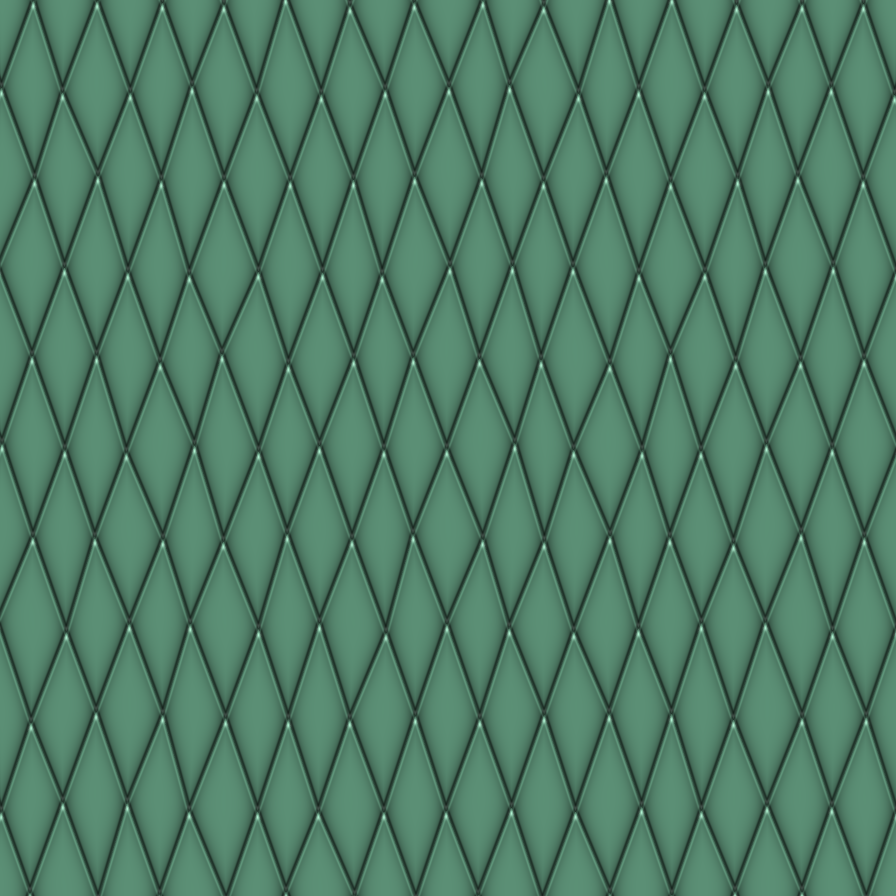
A Shadertoy shader for this pattern:

```glsl
// Tall green diamond tiles separated by fine grooves, lit from above.
// The lattice corners are jittered; each tile is a convex quad whose edge
// distances give the soft shading, the lit upper lips and the dark lower lips.

#define COLUMNS 14.0        // diamonds across
#define HALF_ROWS 10.0      // rows of corners down
#define JITTER vec2(0.0034, 0.0062)
#define LIP_INSET 0.0021    // lip centre, measured from the tile edge
#define LIP_WIDTH 0.0012
#define LOWER_FADE 0.0072   // reach of the soft shade
#define UPPER_FADE 0.0060
#define LIGHT_GAIN 0.29
#define DARK_GAIN 0.62
#define GLINT_GAIN 0.22
#define TILE_COLOR vec3(0.360, 0.566, 0.463)

vec2 hash22(vec2 p) {
    vec3 h = fract(vec3(p.xyx) * vec3(0.1031, 0.1030, 0.0973));
    h += dot(h, h.yzx + 33.33);
    return fract((h.xx + h.yz) * h.zy);
}

// Canvas position of a jittered lattice corner
vec2 corner(vec2 id) {
    vec2 grid = vec2(id.x - id.y + 1.0, id.x + id.y);
    vec2 offset = (2.0 * hash22(id + 57.0) - 1.0) * JITTER;
    return grid / vec2(2.0 * COLUMNS, HALF_ROWS) + offset;
}

// Signed distance to the line a-b, positive on its left
float edgeDistance(vec2 p, vec2 a, vec2 b) {
    vec2 dir = normalize(b - a);
    return dir.x * (p.y - a.y) - dir.y * (p.x - a.x);
}

// Distances to the edges: lower right, upper right, upper left, lower left
vec4 tileEdges(vec2 p, vec2 id) {
    vec2 bottom = corner(id);
    vec2 right = corner(id + vec2(1.0, 0.0));
    vec2 top = corner(id + 1.0);
    vec2 left = corner(id + vec2(0.0, 1.0));
    return vec4(edgeDistance(p, bottom, right), edgeDistance(p, right, top),
                edgeDistance(p, top, left), edgeDistance(p, left, bottom));
}

float bell(float x, float width) {
    x /= width;
    return exp(-x * x);
}

vec3 diamonds(vec2 uv) {
    vec2 grid = uv * vec2(2.0 * COLUMNS, HALF_ROWS);
    vec2 lattice = 0.5 * vec2(grid.x - 1.0 + grid.y, grid.y - grid.x + 1.0);

    // The containing tile has the largest inset
    vec4 edges = vec4(0.0);
    float bestInset = -1.0;
    for (int j = -1; j <= 1; j++) {
        for (int i = -1; i <= 1; i++) {
            vec4 d = tileEdges(uv, floor(lattice) + vec2(i, j));
            float inset = min(min(d.x, d.y), min(d.z, d.w));
            if (inset > bestInset) {
                bestInset = inset;
                edges = d;
            }
        }
    }

    // Soft shade, deeper along the lower edges
    float lower = max(min(edges.x, edges.w), 0.0);
    float upper = max(min(edges.y, edges.z), 0.0);
    float tone = (1.0 - 0.50 * exp(-lower / LOWER_FADE))
               * (1.0 - 0.34 * exp(-upper / UPPER_FADE));

    // Bevelled lips; the two edges add up at the tips
    float darkLip = bell(edges.x - LIP_INSET, LIP_WIDTH)
                  + bell(edges.w - LIP_INSET, LIP_WIDTH);
    float lightLip = bell(edges.y - LIP_INSET, LIP_WIDTH)
                   + bell(edges.z - LIP_INSET, LIP_WIDTH);
    tone = tone * exp(-DARK_GAIN * darkLip) + LIGHT_GAIN * lightLip;

    // Pale glints above and below each crossing
    vec2 fromCrossing = uv - corner(round(lattice));
    float glint = 0.7 * bell(length(fromCrossing - vec2(0.0, 0.0040)), 0.0024)
                + bell(length(fromCrossing + vec2(0.0, 0.0070)), 0.0030);

    return TILE_COLOR * tone + GLINT_GAIN * glint;
}

void mainImage(out vec4 fragColor, in vec2 fragCoord) {
    // 2 x 2 samples smooth the fine lines
    vec3 color = vec3(0.0);
    for (int k = 0; k < 4; k++) {
        vec2 shift = vec2(k % 2, k / 2) * 0.5 - 0.25;
        color += diamonds((fragCoord + shift) / iResolution.xy);
    }
    fragColor = vec4(color * 0.25, 1.0);
}
```
